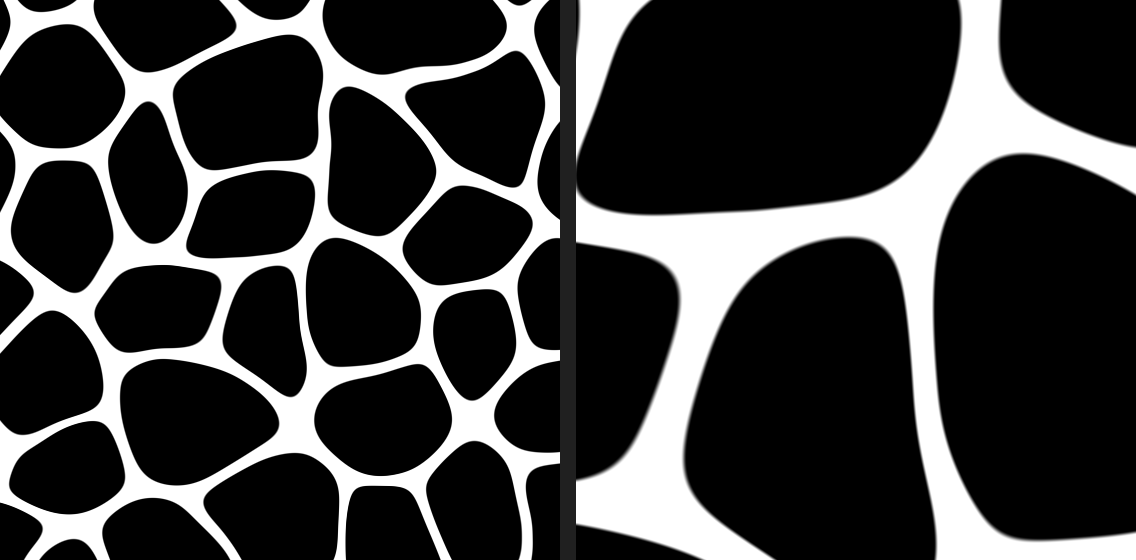
Left: the whole. Right: its middle third, enlarged.
This pattern is drawn by a three.js fragment shader. Its source:

```glsl
varying vec2 vUv;

#define GRID vec2(5.2, 4.1)   // cells across and up
#define JITTER 0.66           // scatter of the cell centres
#define HALF_GAP 0.0085       // half width of the narrow channels
#define GAP_VARIATION 0.005   // change of channel width
#define ROUNDING 0.017        // softness of the cell corners
#define BEND 0.05             // broad warp
#define WOBBLE 0.034          // fine warp of the outlines
#define EDGE 0.0013           // half width of the edge ramp
#define SEED vec2(17.0, 42.0)

const vec3 CELL_COLOR = vec3(0.0);
const vec3 CHANNEL_COLOR = vec3(1.0);

vec2 hash22(vec2 p) {
  vec3 q = fract(p.xyx * vec3(0.1031, 0.1030, 0.0973));
  q += dot(q, q.yzx + 33.33);
  return fract((q.xx + q.yz) * q.zy);
}

// Two independent channels of smooth value noise, centred on zero
vec2 noise2(vec2 p) {
  vec2 i = floor(p);
  vec2 f = fract(p);
  vec2 u = f * f * f * (f * (f * 6.0 - 15.0) + 10.0);
  vec2 low = mix(hash22(i), hash22(i + vec2(1.0, 0.0)), u.x);
  vec2 high = mix(hash22(i + vec2(0.0, 1.0)), hash22(i + 1.0), u.x);
  return mix(low, high, u.y) - 0.5;
}

// Jittered centre of a cell; every second column is staggered
vec2 cellCenter(vec2 id) {
  vec2 jitter = (hash22(id + SEED) - 0.5) * JITTER;
  float stagger = 0.5 * mod(id.x, 2.0);
  return (id + 0.5 + jitter + vec2(0.0, stagger)) / GRID;
}

// Distance to the cell border, with corners rounded by a smooth minimum
float borderDistance(vec2 p) {
  vec2 base = floor(p * GRID);
  vec2 nearestId = base;
  vec2 nearest = vec2(0.0);
  float best = 1e5;
  for (int y = -2; y <= 2; y++) {
    for (int x = -2; x <= 2; x++) {
      vec2 id = base + vec2(float(x), float(y));
      vec2 c = cellCenter(id);
      float d = dot(c - p, c - p);
      if (d < best) {
        best = d;
        nearest = c;
        nearestId = id;
      }
    }
  }

  float sum = 0.0;
  for (int y = -2; y <= 2; y++) {
    for (int x = -2; x <= 2; x++) {
      if (x == 0 && y == 0) continue;
      vec2 c = cellCenter(nearestId + vec2(float(x), float(y)));
      float d = dot(0.5 * (nearest + c) - p, normalize(c - nearest));
      sum += exp(-d / ROUNDING);
    }
  }
  return -ROUNDING * log(sum);
}

void main() {
  // Bend the plane so that the outlines become organic
  vec2 p = vUv;
  p += BEND * noise2(vUv * 2.7 + 5.3);
  p += WOBBLE * noise2(vUv * 7.5 + 31.7);

  float gap = HALF_GAP + GAP_VARIATION * noise2(vUv * 4.0 + 71.0).x;
  float inside = smoothstep(-EDGE, EDGE, borderDistance(p) - gap);
  gl_FragColor = vec4(mix(CHANNEL_COLOR, CELL_COLOR, inside), 1.0);
}
```
